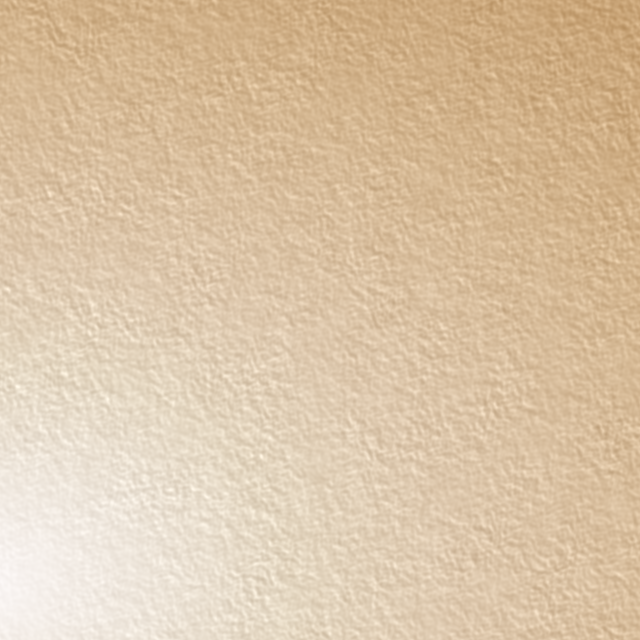
Reproduce this texture procedurally as a Shadertoy shader.

```glsl
const vec2 GLOW_CENTER = vec2(-0.05, 0.09);
const vec2 GLOW_STRETCH = vec2(0.9, 1.35);
const vec2 LIGHT_DIRECTION = vec2(-0.6, -0.8);
const float RELIEF_STEP = 0.0028;
const float RELIEF_STRENGTH = 0.096;
const float HIGHLIGHT_BIAS = 0.15;
const float MOTTLE_STRENGTH = 0.027;
const vec3 RELIEF_TINT = vec3(0.87, 0.97, 1.06);

// Wall colours from the bright glow out to the far corner
const int STOPS = 7;
const float STOP_DISTANCE[STOPS] = float[](0.0, 0.25, 0.46, 0.69, 0.91, 1.12, 1.5);
const vec3 STOP_COLOR[STOPS] = vec3[](
    vec3(0.985, 0.970, 0.970),
    vec3(0.935, 0.903, 0.860),
    vec3(0.897, 0.845, 0.760),
    vec3(0.872, 0.788, 0.684),
    vec3(0.852, 0.750, 0.622),
    vec3(0.832, 0.715, 0.565),
    vec3(0.788, 0.645, 0.468));

vec2 hashGradient(vec2 cell) {
    float angle = 6.28318 * fract(sin(dot(cell, vec2(127.1, 311.7))) * 43758.5453);
    return vec2(cos(angle), sin(angle));
}

float gradientNoise(vec2 p) {
    vec2 cell = floor(p);
    vec2 f = fract(p);
    vec2 u = f * f * f * (f * (f * 6.0 - 15.0) + 10.0);
    float a = dot(hashGradient(cell), f);
    float b = dot(hashGradient(cell + vec2(1, 0)), f - vec2(1, 0));
    float c = dot(hashGradient(cell + vec2(0, 1)), f - vec2(0, 1));
    float d = dot(hashGradient(cell + vec2(1, 1)), f - vec2(1, 1));
    return mix(mix(a, b, u.x), mix(c, d, u.x), u.y);
}

mat2 rotation(float angle) {
    float c = cos(angle), s = sin(angle);
    return mat2(c, s, -s, c);
}

// Plaster height: broad bumps, main grain and fine grit
float plasterHeight(vec2 p) {
    p += 0.004 * vec2(gradientNoise(p * 22.0), gradientNoise(p * 22.0 + 37.0));
    float height = 0.6 * gradientNoise(rotation(0.4) * p * 42.0);
    height += 0.8 * gradientNoise(rotation(1.1) * p * 82.0 + 13.0);
    height += 0.57 * gradientNoise(rotation(2.0) * p * 145.0 + 29.0);
    return height;
}

vec3 wallColor(float dist) {
    vec3 color = STOP_COLOR[0];
    for (int i = 1; i < STOPS; i++) {
        float t = (dist - STOP_DISTANCE[i - 1]) / (STOP_DISTANCE[i] - STOP_DISTANCE[i - 1]);
        color = mix(color, STOP_COLOR[i], clamp(t, 0.0, 1.0));
    }
    return color;
}

void mainImage(out vec4 fragColor, in vec2 fragCoord) {
    vec2 uv = fragCoord / iResolution.y;

    // Soft light falling off from the glow
    float dist = length((uv - GLOW_CENTER) * GLOW_STRETCH);
    dist += 0.02 * gradientNoise(uv * 3.0 + 5.0);
    vec3 color = wallColor(dist);

    // Side-lit relief, uneven over the wall and washed out in the glow
    vec2 offset = LIGHT_DIRECTION * RELIEF_STEP;
    float relief = plasterHeight(uv - offset) - plasterHeight(uv + offset);
    relief += HIGHLIGHT_BIAS * (relief * relief - 0.16);
    float unevenness = 1.0 + 0.7 * gradientNoise(uv * 11.0 + 71.0);
    float washout = mix(0.3, 1.0, smoothstep(0.05, 0.45, dist));
    color += RELIEF_STRENGTH * relief * unevenness * washout * RELIEF_TINT;

    // Faint warm and cool mottling
    float mottle = 0.8 * gradientNoise(uv * 17.0 + 43.0) + gradientNoise(uv * 41.0 + 91.0);
    color += MOTTLE_STRENGTH * mottle * washout * vec3(0.7, 0.9, 1.1);

    fragColor = vec4(clamp(color, 0.0, 1.0), 1.0);
}
```
